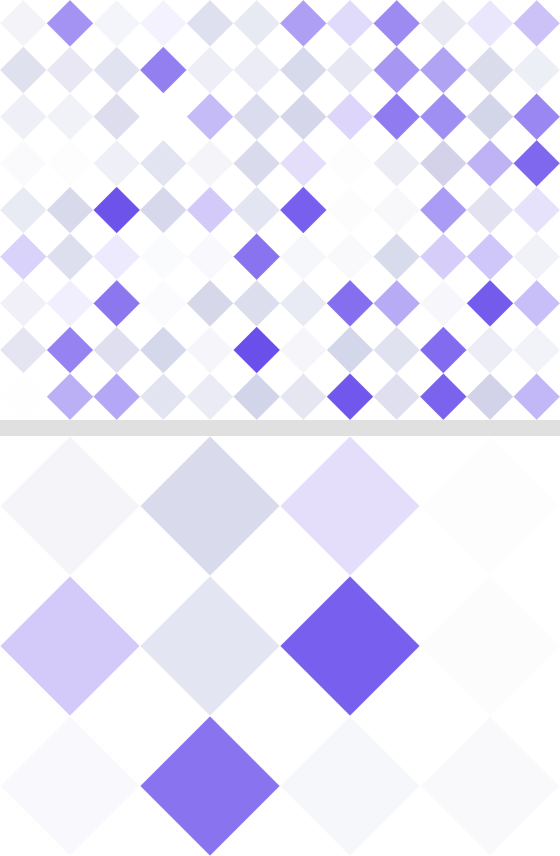
Top: the whole. Bottom: its middle third, enlarged.
Write a Shadertoy shader that draws this pattern.

```glsl
// Seamless grid of touching diamonds in shuffled violet and slate tints on white.

const ivec2 GRID = ivec2(12, 9);           // whole repeats across and down
const float HALF_DIAGONAL = 0.497;         // diamond reach, in cells
const float VIOLET_SHARE = 0.39;           // part of the cells tinted violet
const float VIOLET_MIN = 0.06;             // faintest violet tint
const float HUE_DRIFT = 0.012;             // slight hue variation of the slate cells
const int SHUFFLE_ROUNDS = 4;
const uint SEED = 37u;

const vec3 PAPER = vec3(1.0);
const vec3 VIOLET = vec3(0.41, 0.30, 0.92);
const vec3 SLATE = vec3(0.82, 0.825, 0.91);

// Integer hash
uint hash(uint n) {
    n = n * 747796405u + SEED * 9781u;
    n = ((n >> ((n >> 28) + 4u)) ^ n) * 277803737u;
    return (n >> 22) ^ n;
}

// Unique rank in 0..1 for every cell: alternating row and column shifts
// permute the grid, so each tint appears in its exact share.
float shuffledRank(ivec2 cell) {
    for (int i = 0; i < SHUFFLE_ROUNDS; i++) {
        uint salt = uint(i) * 64u;
        cell.x = (cell.x + int(hash(uint(cell.y) + salt) % uint(GRID.x))) % GRID.x;
        cell.y = (cell.y + int(hash(uint(cell.x) + salt + 32u) % uint(GRID.y))) % GRID.y;
    }
    return (float(cell.y * GRID.x + cell.x) + 0.5) / float(GRID.x * GRID.y);
}

// Violet or slate, faded towards the paper by the rank
vec3 cellTint(ivec2 cell) {
    float rank = shuffledRank(cell);
    if (rank < VIOLET_SHARE)
        return mix(PAPER, VIOLET, mix(VIOLET_MIN, 1.0, rank / VIOLET_SHARE));
    float strength = (rank - VIOLET_SHARE) / (1.0 - VIOLET_SHARE);
    uint id = uint(cell.y * GRID.x + cell.x);
    float drift = float(hash(id + 512u) & 255u) / 255.0 - 0.5;
    vec3 slate = SLATE + HUE_DRIFT * drift * vec3(1.0, -1.0, 0.5);
    return mix(PAPER, slate, strength);
}

// Signed distance to a diamond centred on the origin
float diamondDistance(vec2 p, float reach) {
    return (abs(p.x) + abs(p.y) - reach) * inversesqrt(2.0);
}

void mainImage(out vec4 fragColor, in vec2 fragCoord) {
    // Repeated cells, wrapping at the canvas edges
    vec2 grid = vec2(GRID);
    vec2 p = fract(fragCoord / iResolution.xy) * grid;
    ivec2 cell = ivec2(floor(p)) % GRID;

    // Edge smoothing over one pixel, in cell units
    vec2 pixel = grid / iResolution.xy;
    float d = diamondDistance(fract(p) - 0.5, HALF_DIAGONAL);
    float coverage = clamp(0.5 - d / max(pixel.x, pixel.y), 0.0, 1.0);

    fragColor = vec4(mix(PAPER, cellTint(cell), coverage), 1.0);
}
```
